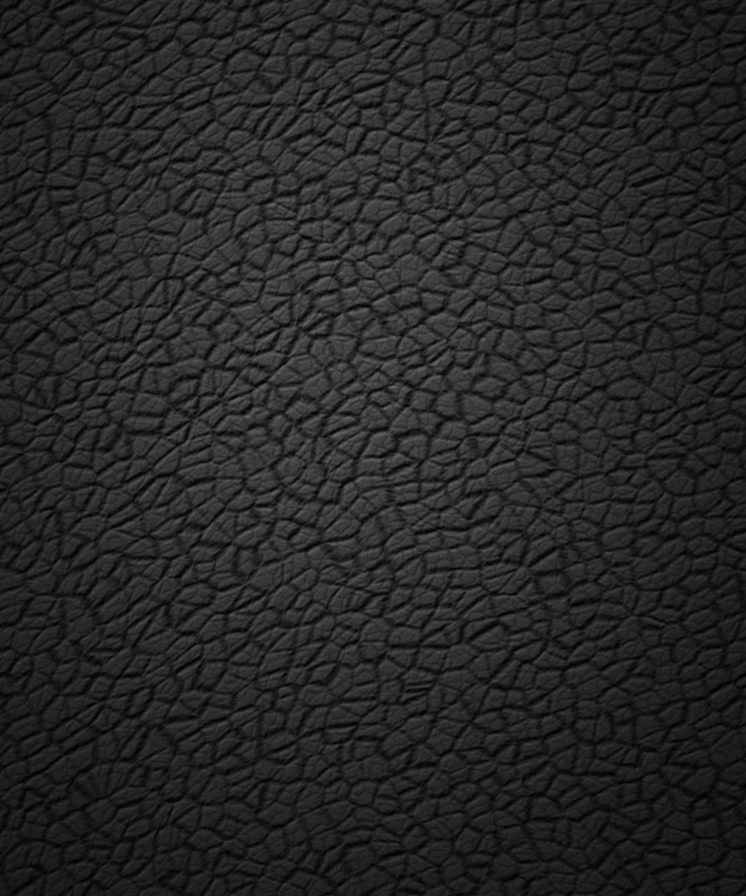
This texture is drawn by a WebGL 2 fragment shader. Its source:

```glsl
#version 300 es
precision highp float;

uniform vec2 u_resolution;
out vec4 fragColor;

vec2 hash2(vec2 p) {
    vec3 q = fract(p.xyx * vec3(0.1031, 0.1030, 0.0973));
    q += dot(q, q.yzx + 33.33);
    return fract((q.xx + q.yz) * q.zy);
}

// Cellular creases: 0 on a grain, up to 1 along its borders.
float creases(vec2 p, float width) {
    vec2 cell = floor(p), local = fract(p);
    vec2 nearestCell = vec2(0.0), nearest = vec2(8.0);
    for (int y = -1; y <= 1; y++)
    for (int x = -1; x <= 1; x++) {
        vec2 offset = vec2(x, y);
        vec2 toSeed = offset + 0.06 + 0.88 * hash2(cell + offset) - local;
        if (dot(toSeed, toSeed) < dot(nearest, nearest)) {
            nearest = toSeed;
            nearestCell = offset;
        }
    }
    float crease = 0.0;
    for (int y = -2; y <= 2; y++)
    for (int x = -2; x <= 2; x++) {
        if (x == 0 && y == 0) continue;
        vec2 offset = nearestCell + vec2(x, y);
        vec2 toSeed = offset + 0.06 + 0.88 * hash2(cell + offset) - local;
        float border = dot(0.5 * (nearest + toSeed), normalize(toSeed - nearest));
        // Both sides of a border share one depth.
        float depth = mix(0.45, 1.0, hash2(2.0 * cell + nearestCell + offset).x);
        crease = max(crease, depth * (1.0 - smoothstep(0.0, width * depth, border)));
    }
    return crease;
}

// Hide relief: stretched grains, minor wrinkles and fine pores.
float reliefDepth(vec2 p) {
    p += 0.014 * sin(p.yx * vec2(9.0, 7.0) + vec2(0.6, 2.1));
    p += 0.003 * sin(p.yx * vec2(43.0, 37.0) + 3.0 * sin(p * 17.0));
    float angle = 0.45;
    vec2 along = vec2(cos(angle), sin(angle));
    vec2 grain = vec2(dot(p, along) * 35.0, dot(p, vec2(-along.y, along.x)) * 47.0) + 60.0;
    float depth = creases(grain, 0.32);
    depth += 0.32 * creases(grain * 1.8 + 17.0, 0.3);
    return depth + 0.13 * creases(grain * 4.3 + 5.0, 0.5);
}

void main() {
    vec2 p = gl_FragCoord.xy / u_resolution.y;

    // Light from above and slightly left.
    float depth = reliefDepth(p);
    float slope = reliefDepth(p + vec2(-0.0012, 0.0027)) - depth;

    // Soft pool of light fading to dark margins.
    vec2 fromLight = gl_FragCoord.xy / u_resolution - vec2(0.46, 0.62);
    float light = 0.07 + 0.165 * exp(-dot(fromLight * fromLight, vec2(4.0, 3.4)));

    float tone = light * max(1.14 - 0.48 * depth + 0.75 * slope, 0.16);
    fragColor = vec4(vec3(tone), 1.0);
}
```
